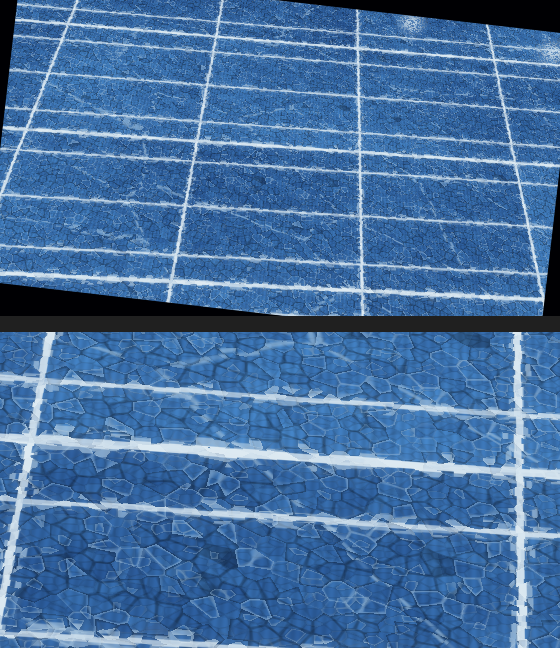
Top: the whole. Bottom: its middle third, enlarged.
Reproduce this pattern procedurally as a WebGL 1 fragment shader.

```glsl
precision highp float;
uniform vec2 u_resolution;

vec2 hash2(vec2 p) {
  return fract(sin(vec2(dot(p, vec2(127.1, 311.7)), dot(p, vec2(269.5, 183.3)))) * 43758.5);
}

// Cellular noise: x is the gap to the nearest border, yz the random id of the shard
vec3 shards(vec2 p) {
  vec2 base = floor(p), id = vec2(0.0);
  float nearest = 8.0, second = 8.0;
  for (int j = -1; j <= 1; j++) {
    for (int i = -1; i <= 1; i++) {
      vec2 cell = base + vec2(float(i), float(j));
      vec2 rnd = hash2(cell);
      float d = length(cell + rnd - p);
      if (d < nearest) {
        second = nearest;
        nearest = d;
        id = rnd;
      } else {
        second = min(second, d);
      }
    }
  }
  return vec3(second - nearest, id);
}

float bar(float d, float halfWidth, float aa) {
  return 1.0 - smoothstep(halfWidth - aa, halfWidth + aa, d);
}

// Distances to the cell columns, the row gaps and the three thin busbars of each cell
vec3 gridDistance(vec2 uv) {
  vec2 gap = abs(fract(uv + 0.5) - 0.5);
  return vec3(gap, abs(fract(uv.y * 3.0) - 0.5) / 3.0);
}

float gridLines(vec2 uv, vec3 halfWidth, vec2 aa) {
  vec3 d = gridDistance(uv);
  return max(bar(d.x, halfWidth.x, aa.x),
             max(bar(d.y, halfWidth.y, aa.y), 0.85 * bar(d.z, halfWidth.z, aa.y)));
}

float impact(vec2 p, vec2 centre, float radius) {
  return 1.0 - smoothstep(0.1 * radius, radius, length((p - centre) * vec2(0.8, 1.0)));
}

void main() {
  vec2 p = vec2(gl_FragCoord.x, u_resolution.y - gl_FragCoord.y) / u_resolution.y;
  p.x += 0.5 * (16.0 / 9.0 - u_resolution.x / u_resolution.y);

  // Perspective from the canvas to panel cells
  float depth = p.y + 2.127 - 0.188 * (p.x - 1.095);
  vec2 uv = vec2(5.155 * (p.x - 1.095) / depth + 1.908,
                 7.93 * (p.y - 0.1157 - 0.084 * (p.x - 0.6875)) / depth);
  vec2 aa = vec2(5.2, 7.0) / (depth * u_resolution.y);

  // Shattered glass at two sizes
  vec3 coarse = shards(vec2(uv.x * 19.0 + uv.y * 8.0, uv.y * 25.0 - uv.x * 11.0));
  vec3 fine = shards(vec2(uv.x * 34.0 - uv.y * 17.0, uv.y * 48.0 + uv.x * 12.0) + 40.0);
  float coarseCrack = 1.0 - smoothstep(0.03, 0.22, coarse.x);
  float fineCrack = 1.0 - smoothstep(0.04, 0.3, fine.x);

  // Cell colour with uneven crystal tone
  float tone = 0.6 + 0.4 * (hash2(floor(uv) + 7.0).x - 0.5);
  tone += 0.16 * sin(uv.x * 2.3 + sin(uv.y * 3.1)) * sin(uv.y * 2.7 + uv.x);
  tone += 0.35 * (p.y - 0.5) - 0.18 * smoothstep(0.3, 1.0, fract(uv.x)) * (1.0 - p.y);
  tone += 0.3 * (coarse.y - 0.5) + 0.25 * (fine.y - 0.5);
  vec3 color = mix(vec3(0.14, 0.31, 0.55), vec3(0.26, 0.5, 0.75), clamp(tone, 0.0, 1.0));

  // Fine vertical contact fingers
  color *= 1.0 + 0.05 * sin(uv.x * 314.16) * (1.0 - smoothstep(0.006, 0.012, aa.x));

  // Dark and glinting shard borders
  color *= 1.0 - 0.24 * coarseCrack * step(coarse.z, 0.6) - 0.1 * fineCrack;
  float glint = coarseCrack * smoothstep(0.62, 1.0, coarse.z) * 0.55;
  glint += fineCrack * smoothstep(0.78, 1.0, fine.z) * 0.5;
  color = mix(color, vec3(0.56, 0.7, 0.83), clamp(glint, 0.0, 0.7));

  // Long diagonal cracks, broken along their length
  vec2 along = vec2(uv.x * 0.8 + uv.y * 0.6, uv.y * 0.8 - uv.x * 0.6);
  vec3 slab = shards(along * vec2(0.8, 1.9) + 0.035 * (coarse.yz - 0.5) + 3.0);
  float scratch = bar(slab.x, 0.014, 0.012) * smoothstep(0.25, 0.7, fine.y);
  color = mix(color, vec3(0.62, 0.75, 0.86), 0.6 * scratch);

  // Contact lines: steady cores and splinters refracted out of place
  vec3 d = gridDistance(uv);
  float core = gridLines(uv + 0.006 * (fine.yz - 0.5), vec3(0.008, 0.012, 0.007), aa * 0.8);
  vec2 shifted = uv + 0.045 * (fine.yz - 0.5) + 0.02 * (coarse.zy - 0.5);
  float splinter = gridLines(shifted, vec3(0.006, 0.012, 0.009), aa);
  float nearLine = max(exp(-d.x * 75.0), max(exp(-d.y * 48.0), 0.8 * exp(-d.z * 60.0)));
  float halo = nearLine * (0.18 + 0.5 * fineCrack * step(0.4, fine.z));
  color = mix(color, vec3(0.58, 0.7, 0.82), clamp(halo, 0.0, 0.8));
  color = mix(color, vec3(0.72, 0.82, 0.9), 0.6 * splinter);
  color = mix(color, vec3(0.87, 0.92, 0.95), core * (0.72 + 0.28 * coarse.y));

  // Impact stars
  float star = max(impact(p, vec2(1.305, 0.073), 0.05), impact(p, vec2(1.752, 0.167), 0.055));
  color = mix(color, vec3(0.82, 0.89, 0.94), star * (0.2 + 0.65 * max(fineCrack, coarseCrack)));

  // Tilted black surround
  vec2 q = p - vec2(0.889, 0.5);
  q = abs(vec2(0.9934 * q.x + 0.1148 * q.y, 0.9934 * q.y - 0.1148 * q.x)) - vec2(0.883, 0.495);
  color = mix(color, vec3(0.0, 0.0, 0.01), smoothstep(-0.002, 0.002, max(q.x, q.y)));

  gl_FragColor = vec4(color, 1.0);
}
```
